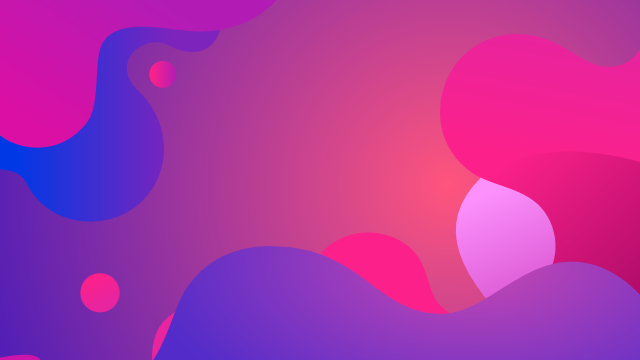
This background is drawn by a WebGL 2 fragment shader. Its source:

```glsl
#version 300 es
precision highp float;
// Fluid blobs in pink, violet and blue over a warm radial glow.
// Each blob is a closed Bezier outline; its signed distance (nearest edge and
// crossing parity) gives a smooth fill, painted with a simple gradient.

#define GRID vec2(160.0, 90.0)        // drawing units across the canvas
#define CURVE_STEPS 12                // straight pieces per Bezier curve
#define EDGE_SOFTNESS 1.0             // edge width in screen samples
#define GLOW_CENTER vec2(111.9, 43.8)
#define GLOW_REACH 112.0
#define WAVE_LIGHT vec2(118.8, 25.4)  // brightest place of the bottom wave
#define WAVE_REACH 83.0

uniform vec2 u_resolution;
out vec4 fragColor;

const vec3 CORAL = vec3(1.0, 0.33, 0.49);
const vec3 INDIGO = vec3(0.36, 0.13, 0.70);
const vec3 BLUE = vec3(0.0, 0.22, 0.90);
const vec3 VIOLET = vec3(0.49, 0.14, 0.74);
const vec3 MAGENTA = vec3(0.86, 0.06, 0.64);
const vec3 PURPLE = vec3(0.70, 0.11, 0.71);
const vec3 ROSE = vec3(0.91, 0.14, 0.62);
const vec3 HOT_PINK = vec3(0.99, 0.13, 0.54);
const vec3 CRIMSON = vec3(0.70, 0.05, 0.42);
const vec3 ORCHID = vec3(0.99, 0.57, 0.99);
const vec3 MAUVE = vec3(0.87, 0.36, 0.84);
const vec3 WAVE_WARM = vec3(0.80, 0.28, 0.70);
const vec3 WAVE_COOL = vec3(0.32, 0.17, 0.79);

// State of the outline being traced
vec2 point, pen, origin;
float nearest;
bool inside;
vec3 color;

void moveTo(vec2 a) {
  pen = origin = a;
  nearest = 1e6;
  inside = false;
}

void lineTo(vec2 b) {
  vec2 e = b - pen, w = point - pen;
  vec2 d = w - e * clamp(dot(w, e) / max(dot(e, e), 1e-6), 0.0, 1.0);
  nearest = min(nearest, dot(d, d));
  if ((pen.y > point.y) != (b.y > point.y) && w.x < e.x * w.y / e.y) inside = !inside;
  pen = b;
}

void curveTo(vec2 b, vec2 c, vec2 d) {
  vec2 a = pen;
  for (int i = 1; i <= CURVE_STEPS; i++) {
    float t = float(i) / float(CURVE_STEPS), s = 1.0 - t;
    lineTo(s * s * s * a + 3.0 * s * t * (s * b + t * c) + t * t * t * d);
  }
}

void paint(float dist, vec3 tint) {
  float width = EDGE_SOFTNESS * GRID.y / u_resolution.y;
  color = mix(color, tint, clamp(0.5 - dist / width, 0.0, 1.0));
}

void fill(vec3 tint) {
  lineTo(origin);
  paint(sqrt(nearest) * (inside ? -1.0 : 1.0), tint);
}

vec3 gradient(vec3 a, vec3 b, vec2 from, vec2 to) {
  vec2 axis = to - from;
  return mix(a, b, clamp(dot(point - from, axis) / dot(axis, axis), 0.0, 1.0));
}

void cornerBlobs() {
  moveTo(vec2(-2, 47.7));
  curveTo(vec2(2.9, 47.7), vec2(5.2, 46.9), vec2(6.5, 44.4));
  curveTo(vec2(9.8, 37.9), vec2(15.6, 34.6), vec2(22.9, 34.6));
  curveTo(vec2(32.9, 34.6), vec2(41, 42.7), vec2(41, 52.5));
  curveTo(vec2(41, 58.8), vec2(38.3, 63.8), vec2(34.4, 67.5));
  curveTo(vec2(30.8, 70.8), vec2(30.8, 75.4), vec2(34.4, 77.9));
  curveTo(vec2(37.1, 79.8), vec2(40, 80), vec2(43.3, 78.1));
  curveTo(vec2(48.3, 75.8), vec2(53.3, 76.9), vec2(55, 82.5));
  lineTo(vec2(55, 92)); lineTo(vec2(-2, 92));
  fill(gradient(BLUE, VIOLET, vec2(4, 0), vec2(43, 0)));

  moveTo(vec2(-2, 57.7));
  curveTo(vec2(1.7, 54.4), vec2(5.4, 53.1), vec2(9.4, 53.1));
  curveTo(vec2(15, 53.1), vec2(19.2, 56), vec2(21.9, 59.6));
  curveTo(vec2(25.2, 64.2), vec2(23.3, 75), vec2(25.6, 79.2));
  curveTo(vec2(29.6, 86.3), vec2(42.7, 82.1), vec2(50.4, 82.1));
  curveTo(vec2(58.8, 82.3), vec2(65, 85.4), vec2(69.2, 90));
  lineTo(vec2(71, 92)); lineTo(vec2(-2, 92));
  fill(gradient(MAGENTA, PURPLE, vec2(12, 56), vec2(36, 92)));
}

void rightBlobs() {
  moveTo(vec2(120.8, 45.2));
  curveTo(vec2(114.2, 48.3), vec2(110, 54.6), vec2(110, 61.9));
  curveTo(vec2(110, 72.9), vec2(118.3, 81.5), vec2(129.2, 81.5));
  curveTo(vec2(140.6, 81.5), vec2(144.8, 73.3), vec2(152.1, 73.3));
  curveTo(vec2(156.3, 73.3), vec2(158.8, 75.4), vec2(160.4, 78.5));
  lineTo(vec2(163, 80)); lineTo(vec2(163, 45.2));
  fill(gradient(HOT_PINK, ROSE, vec2(128, 50), vec2(134, 82)));

  moveTo(vec2(120.2, 45.6));
  curveTo(vec2(129.2, 52.5), vec2(143.8, 54.6), vec2(162.5, 48.8));
  lineTo(vec2(162.5, 7)); lineTo(vec2(137.5, 7));
  fill(gradient(HOT_PINK, CRIMSON, vec2(127, 51), vec2(158, 17)));

  moveTo(vec2(120.2, 45.6));
  curveTo(vec2(111.5, 36.9), vec2(111.9, 27.5), vec2(121.3, 15.6));
  lineTo(vec2(135.4, 13)); lineTo(vec2(138.1, 23.8));
  curveTo(vec2(140, 29.2), vec2(138.3, 35.4), vec2(134.4, 39));
  curveTo(vec2(130.2, 42.7), vec2(125, 43.3), vec2(120.2, 45.6));
  fill(gradient(ORCHID, MAUVE, vec2(119, 41), vec2(130, 17)));
}

void bottomWave() {
  // Pink humps peeking out from behind
  moveTo(vec2(80.2, 26.7));
  curveTo(vec2(86.5, 33.8), vec2(97.9, 33.3), vec2(103.5, 27.1));
  curveTo(vec2(108.5, 21.3), vec2(105.8, 15.4), vec2(113.1, 11.3));
  lineTo(vec2(100, 6.7));
  fill(HOT_PINK);
  moveTo(vec2(44.4, 12.3));
  curveTo(vec2(39.6, 9.8), vec2(37.5, 5.6), vec2(38.1, -2));
  lineTo(vec2(48, -2));
  fill(ROSE);

  moveTo(vec2(35.4, -3.8));
  lineTo(vec2(38.3, 0));
  curveTo(vec2(41, 4.2), vec2(42.3, 8.3), vec2(44.8, 14.6));
  curveTo(vec2(49, 23.8), vec2(57.3, 28.5), vec2(67.7, 28.5));
  curveTo(vec2(90.6, 28.5), vec2(93.8, 11.5), vec2(110.4, 11.5));
  curveTo(vec2(120.8, 11.5), vec2(130.2, 24.6), vec2(142.7, 24.6));
  curveTo(vec2(150, 24.6), vec2(155.8, 20.8), vec2(160, 16.3));
  lineTo(vec2(164.6, 11.3)); lineTo(vec2(164.6, -3.8));
  float shade = length((point - WAVE_LIGHT) * vec2(1.0, 1.8)) / WAVE_REACH;
  fill(mix(WAVE_WARM, WAVE_COOL, min(shade, 1.0)));
}

void main() {
  point = gl_FragCoord.xy / u_resolution * GRID;
  color = mix(CORAL, INDIGO, min(distance(point, GLOW_CENTER) / GLOW_REACH, 1.1));
  cornerBlobs();
  rightBlobs();
  bottomWave();

  // Loose drops and the sliver in the lower left corner
  paint(distance(point, vec2(40.7, 71.4)) - 3.35, gradient(HOT_PINK, PURPLE, vec2(38, 0), vec2(44, 0)));
  paint(distance(point, vec2(25, 16.8)) - 4.9, gradient(HOT_PINK, ROSE, vec2(22, 20), vec2(25, 14)));
  moveTo(vec2(-2, 0.2));
  curveTo(vec2(3, 1.2), vec2(9.5, 2.4), vec2(10.4, -0.5));
  lineTo(vec2(-2, -2));
  fill(mix(MAGENTA, PURPLE, 0.4));
  fragColor = vec4(color, 1.0);
}
```
